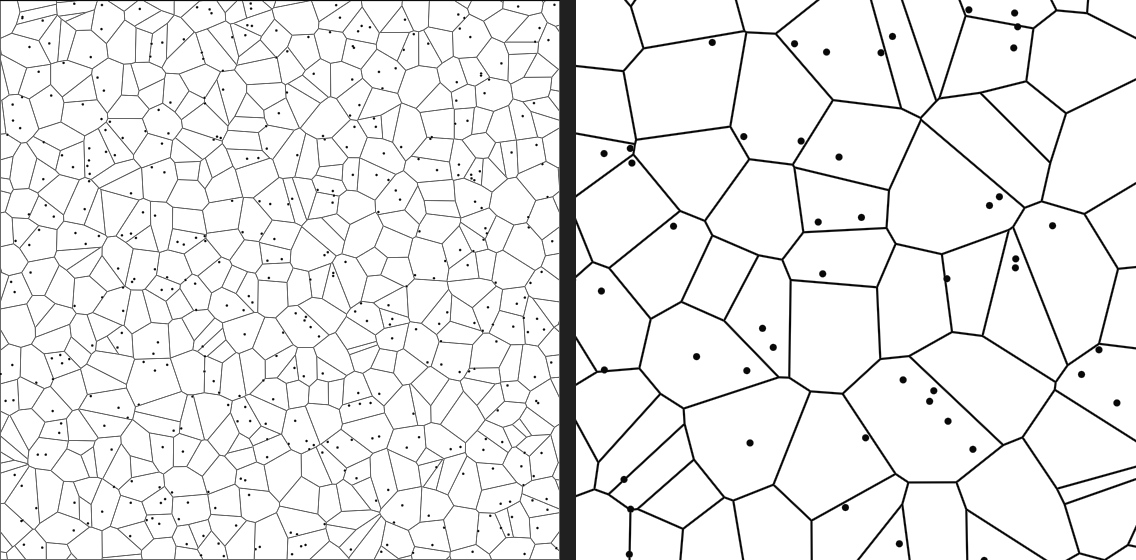
Left: the whole. Right: its middle third, enlarged.
Write a Shadertoy shader that draws this pattern.

```glsl
// Irregular Voronoi mesh of thin black lines on white, sprinkled with small black dots.

const vec3 PAPER = vec3(1.0);
const vec3 INK = vec3(0.03);

const float CELLS = 20.5;          // mesh sites along the canvas height
const float SITE_SPREAD = 1.6;     // site scatter, in grid squares
const float LINE_WIDTH = 0.00128;  // in canvas heights
const float DOTS = 20.5;           // dots along the canvas height
const float DOT_SPREAD = 3.0;      // dot scatter, in grid squares
const float DOT_RADIUS = 0.0021;   // in canvas heights
const float FRAME_WIDTH = 0.0011;
const float TOP_FRAME_WIDTH = 0.0019;
const float SOFTNESS = 1.15;       // edge filter width, in pixels
const float DOT_SEED = 57.0;

vec2 hash2(vec2 p) {
    vec2 k = vec2(dot(p, vec2(127.1, 311.7)), dot(p, vec2(269.5, 183.3)));
    return fract(sin(k) * 43758.5453);
}

// Scattered point belonging to a grid square.
vec2 scatter(vec2 square, float spread, float seed) {
    return square + 0.5 + spread * (hash2(square + seed) - 0.5);
}

// Distance to the nearest cell border, in grid squares.
float meshDistance(vec2 p) {
    vec2 base = floor(p);
    vec2 nearest = vec2(8.0);
    for (int j = -2; j <= 2; j++)
    for (int i = -2; i <= 2; i++) {
        vec2 toSite = scatter(base + vec2(i, j), SITE_SPREAD, 0.0) - p;
        if (dot(toSite, toSite) < dot(nearest, nearest)) nearest = toSite;
    }

    // The border lies on the bisector of the nearest site and each neighbour.
    float border = 8.0;
    for (int j = -2; j <= 2; j++)
    for (int i = -2; i <= 2; i++) {
        vec2 toSite = scatter(base + vec2(i, j), SITE_SPREAD, 0.0) - p;
        vec2 across = toSite - nearest;
        if (dot(across, across) > 1e-6)
            border = min(border, dot(0.5 * (toSite + nearest), normalize(across)));
    }
    return border;
}

// Distance to the nearest dot centre, in grid squares.
float dotDistance(vec2 p) {
    vec2 base = floor(p);
    float d = 8.0;
    for (int j = -2; j <= 2; j++)
    for (int i = -2; i <= 2; i++)
        d = min(d, distance(p, scatter(base + vec2(i, j), DOT_SPREAD, DOT_SEED)));
    return d;
}

// Share of a filter window of the given width that a band covers.
float bandCoverage(float d, float halfWidth, float window) {
    float hi = min(d + 0.5 * window, halfWidth);
    float lo = max(d - 0.5 * window, -halfWidth);
    return max(hi - lo, 0.0) / window;
}

void mainImage(out vec4 fragColor, in vec2 fragCoord) {
    vec2 uv = fragCoord / iResolution.y;
    vec2 size = iResolution.xy / iResolution.y;
    float window = SOFTNESS / iResolution.y;

    // Mesh
    float ink = bandCoverage(meshDistance(uv * CELLS) / CELLS, 0.5 * LINE_WIDTH, window);

    // Dots
    float rim = DOT_RADIUS - dotDistance(uv * DOTS) / DOTS;
    ink = max(ink, clamp(0.5 + rim / window, 0.0, 1.0));

    // Frame, heavier along the top
    vec2 inset = min(uv, size - uv);
    float side = min(inset.x, inset.y);
    ink = max(ink, bandCoverage(side, FRAME_WIDTH, window));
    ink = max(ink, bandCoverage(size.y - uv.y, TOP_FRAME_WIDTH, window));

    fragColor = vec4(mix(PAPER, INK, ink), 1.0);
}
```
